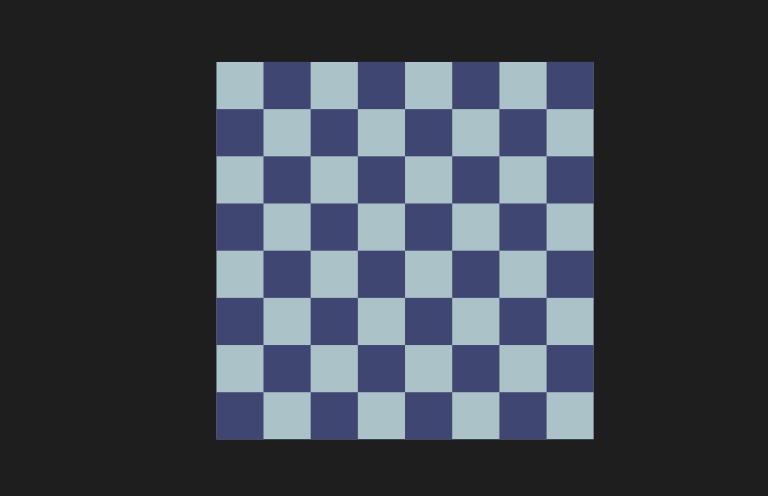
Give the GLSL for this pattern, as a WebGL 1 fragment shader.

```glsl
precision highp float;
// Draws an eight by eight two-tone checkerboard on a flat dark ground.

uniform vec2 u_resolution;

const vec3 GROUND_COLOR = vec3(0.118, 0.118, 0.118);
const vec3 LIGHT_COLOR = vec3(0.671, 0.761, 0.788);
const vec3 DARK_COLOR = vec3(0.243, 0.275, 0.443);

const float CELLS = 8.0;                            // cells along each side
const float BOARD_SIZE = 0.761;                     // side, in canvas heights
const vec2 BOARD_OFFSET = vec2(0.0424, -0.0054);    // from the canvas centre

// Square wave along each axis: +1 in even cells, -1 in odd, one-pixel ramps.
vec2 alternate(vec2 cell, float pixelsPerCell) {
    vec2 edgeDistance = 0.5 - abs(mod(cell + 0.5, 2.0) - 1.0);
    return clamp(edgeDistance * 2.0 * pixelsPerCell, -1.0, 1.0);
}

// Pixel coverage of a centred square, smoothed over one pixel.
float squareCoverage(vec2 p, float halfSize, float pixelsPerUnit) {
    vec2 inside = clamp((halfSize - abs(p)) * pixelsPerUnit + 0.5, 0.0, 1.0);
    return inside.x * inside.y;
}

void main() {
    // Canvas heights, measured from the board centre
    vec2 p = (gl_FragCoord.xy - 0.5 * u_resolution) / u_resolution.y - BOARD_OFFSET;

    // Alternating cells, with a dark one at the lower left
    float cellSize = BOARD_SIZE / CELLS;
    vec2 cell = p / cellSize + 0.5 * CELLS;
    vec2 wave = alternate(cell, cellSize * u_resolution.y);
    float darkness = 0.5 + 0.5 * wave.x * wave.y;
    vec3 board = mix(LIGHT_COLOR, DARK_COLOR, darkness);

    // Board over the ground
    float coverage = squareCoverage(p, 0.5 * BOARD_SIZE, u_resolution.y);
    gl_FragColor = vec4(mix(GROUND_COLOR, board, coverage), 1.0);
}
```
